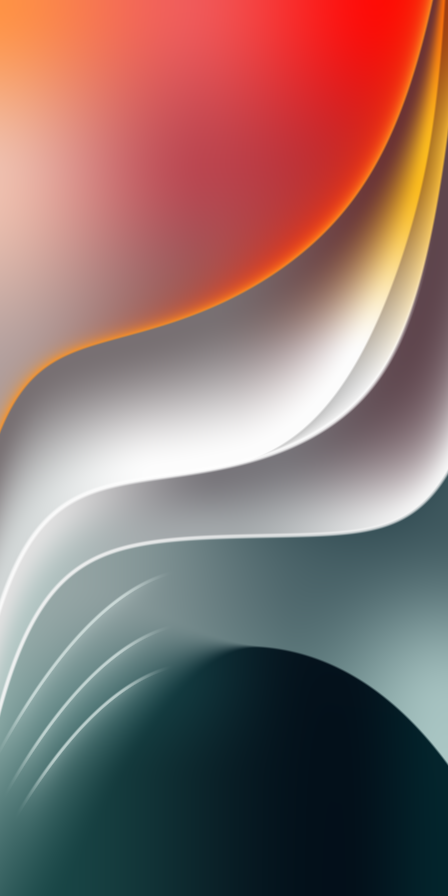
Give the GLSL for this background, as a Shadertoy shader.

```glsl
// Layered silk-like waves: red glow above, pale folds between, dark teal dome below.

// Signed distance above a wave: a level line that dips at the left and swells at the right.
// dip = (level, slope, depth, width), swell = (gain, power, gain, power)
float wave(vec2 p, vec4 dip, vec4 swell) {
    float fall = dip.z * exp(-p.x / dip.w);
    vec2 rise = swell.xz * pow(vec2(p.x), swell.yw);
    float height = dip.x + dip.y * p.x - fall + rise.x + rise.y;
    float slope = dip.y + fall / dip.w + dot(rise, swell.yw) / p.x;
    return (p.y - height) / sqrt(1.0 + slope * slope);
}

// Position between two edges: 0 at the lower, 1 at the upper.
float between(float lower, float upper) {
    return clamp(lower / max(lower - upper, 0.001), 0.0, 1.0);
}

vec3 tealGround(vec2 p, float px) {
    vec3 slate = mix(vec3(0.58, 0.64, 0.64), vec3(0.30, 0.40, 0.42), smoothstep(0.1, 0.8, p.x));
    vec3 col = mix(vec3(0.46, 0.60, 0.59), slate, smoothstep(0.2, 0.7, p.y));
    float haze = smoothstep(0.62, 1.05, p.x) * smoothstep(0.85, 0.42, p.y);
    col = mix(col, vec3(0.70, 0.81, 0.80), haze);
    col = mix(col, vec3(0.66, 0.76, 0.74), 0.6 * exp(-p.x / 0.08) * smoothstep(0.05, 0.4, p.y));

    // Dome: crisp at the right, melting away at the left
    float u = p.x - 0.55;
    float slope = 2.2 * u + 4.0 * u * u * u;
    float dome = (0.557 - 1.1 * u * u - u * u * u * u - p.y) / sqrt(1.0 + slope * slope);
    float blur = mix(0.23, px, smoothstep(0.12, 0.58, p.x));
    vec3 deep = mix(vec3(0.10, 0.28, 0.28), vec3(0.01, 0.06, 0.10), smoothstep(0.05, 0.74, p.x));
    deep = mix(deep, vec3(0.01, 0.14, 0.17), smoothstep(0.76, 1.0, p.x));
    deep += vec3(0.02, 0.06, 0.06) * smoothstep(0.25, 0.5, p.y) * smoothstep(0.7, 0.4, p.x);
    col = mix(col, deep, smoothstep(-blur, blur, dome));

    // Fine arcs
    for (float i = 0.0; i < 3.0; i++) {
        float v = 0.45 - p.x;
        float top = 0.73 - 0.135 * i + 0.015 * i * i;
        float d = (p.y - top + 2.0 * v * v) / sqrt(1.0 + 16.0 * v * v);
        float fade = smoothstep(0.39, 0.25, p.x) * smoothstep(0.025 * i - 0.02, 0.025 * i + 0.08, p.x);
        float line = smoothstep(0.003 + px, 0.001, abs(d));
        float sheen = 0.25 * exp(-abs(d) / 0.025) * step(d, 0.0);
        col = mix(col, vec3(0.88, 0.93, 0.92), fade * max(0.75 * line, sheen));
    }
    return col;
}

vec3 redSky(vec2 p, float edge) {
    vec3 left = mix(vec3(0.68, 0.62, 0.62), vec3(0.94, 0.76, 0.69), smoothstep(1.1, 1.6, p.y));
    left = mix(left, vec3(1.0, 0.58, 0.27), smoothstep(1.6, 2.0, p.y));
    vec3 middle = mix(vec3(0.52, 0.40, 0.41), vec3(0.73, 0.28, 0.32), smoothstep(1.25, 1.65, p.y));
    middle = mix(middle, vec3(0.94, 0.36, 0.36), smoothstep(1.6, 2.0, p.y));
    vec3 right = mix(vec3(0.66, 0.16, 0.20), vec3(1.0, 0.02, 0.01), smoothstep(1.5, 2.0, p.y));
    vec3 col = mix(left, middle, smoothstep(-0.05, 0.46, p.x));
    col = mix(col, right, smoothstep(0.38, 0.9, p.x));

    // Glow along the rim
    float heat = smoothstep(0.05, 0.75, p.x);
    col = mix(col, vec3(0.96, 0.20, 0.05), heat * exp(-edge / 0.07));
    return mix(col, vec3(1.0, 0.58, 0.13), 0.95 * exp(-edge / 0.013));
}

void mainImage(out vec4 fragColor, in vec2 fragCoord) {
    vec2 p = fragCoord / iResolution.xy * vec2(1.0, 2.0);
    float px = 1.5 / iResolution.x;

    // Wave edges, top to bottom
    float rim = wave(p, vec4(1.215, 0.1, 0.18, 0.075), vec4(0.488, 3.0, 0.376, 12.0));
    float outer = wave(p, vec4(0.935, 0.0, 0.29, 0.095), vec4(0.39, 4.0, 0.38, 16.0));
    float inner = wave(p, vec4(0.935, 0.0, 0.29, 0.095), vec4(0.88, 5.4, 0.30, 50.0));
    inner = min(inner, outer);
    float low = wave(p, vec4(0.805, 0.0, 0.385, 0.106), vec4(0.145, 12.0, 0.0, 1.0));

    vec3 col = tealGround(p, px);
    float shade = smoothstep(0.3, 0.9, p.x) * exp(min(low, 0.0) / 0.12);
    col = mix(col, vec3(0.17, 0.27, 0.30), 0.65 * shade);

    // Grey fold
    float t = between(low, outer);
    vec3 pale = mix(vec3(0.70, 0.78, 0.77), vec3(0.64, 0.66, 0.67), smoothstep(0.0, 0.4, p.x));
    pale = mix(pale, vec3(0.96), smoothstep(0.5, 0.95, p.x));
    vec3 dusk = mix(vec3(0.88), vec3(0.47, 0.46, 0.48), smoothstep(0.08, 0.5, p.x));
    dusk = mix(dusk, vec3(0.37, 0.27, 0.30), smoothstep(0.6, 0.95, p.x));
    vec3 fold = mix(pale, dusk, smoothstep(0.0, 0.95, t));
    col = mix(col, fold, smoothstep(-px, px, low));
    float lowLine = smoothstep(0.004 + px, 0.001, abs(low));
    col = mix(col, vec3(0.97), lowLine * mix(0.9, 0.65, p.x));

    // Narrow cream fold
    float warm = smoothstep(1.12, 1.65, p.y);
    vec3 cream = mix(vec3(0.97), vec3(0.97, 0.74, 0.22), warm);
    vec3 creamShade = mix(vec3(0.76), vec3(0.68, 0.46, 0.14), warm);
    fold = mix(cream, creamShade, between(outer, inner));
    fold = mix(fold, vec3(0.62, 0.24, 0.06), smoothstep(1.65, 2.0, p.y));
    col = mix(col, fold, smoothstep(-px, px, outer));

    // Broad white fold, golden towards the top
    t = between(inner, rim);
    vec3 light = mix(vec3(0.82, 0.84, 0.84), vec3(0.99), smoothstep(0.0, 0.35, p.x));
    light = mix(light, vec3(0.98, 0.73, 0.12), smoothstep(1.2, 1.6, p.y));
    light = mix(light, vec3(0.95, 0.42, 0.05), smoothstep(1.65, 2.0, p.y));
    vec3 dark = mix(vec3(0.47, 0.44, 0.45), vec3(0.42, 0.20, 0.20), smoothstep(0.45, 0.9, p.x));
    fold = mix(light, dark, smoothstep(0.05, 0.95, t));
    col = mix(col, fold, smoothstep(-px, px, inner));
    float outerLine = smoothstep(0.005 + px, 0.001, abs(outer)) * smoothstep(1.5, 1.0, p.y);
    col = mix(col, vec3(1.0), 0.8 * outerLine);

    col = mix(col, redSky(p, max(rim, 0.0)), smoothstep(-px, px, rim));
    fragColor = vec4(col, 1.0);
}
```
